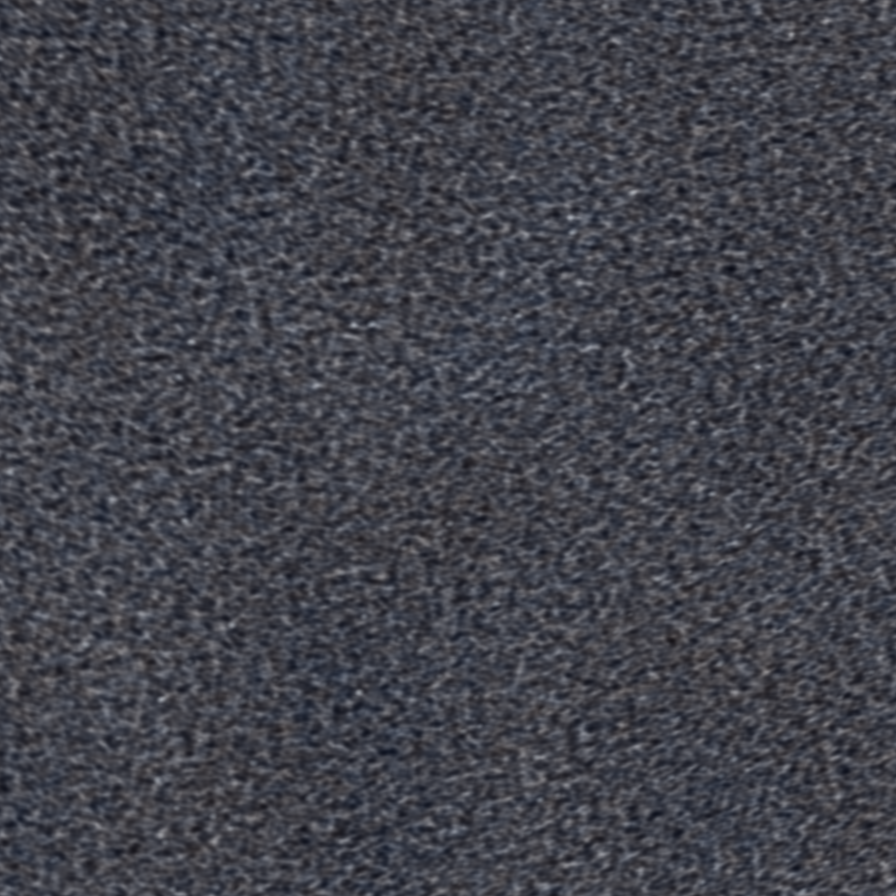
Write a three.js fragment shader that draws this texture.

```glsl
// Draws fine dark blue-grey asphalt with slanted grains and sparse pale specks.
varying vec2 vUv;

const vec3 BASE_COLOR = vec3(0.259, 0.264, 0.297);
const vec3 WARM_SHIFT = vec3(0.034, 0.004, -0.03);
const vec3 SPECK_COLOR = vec3(0.95, 1.0, 1.0);
const vec2 GRAIN_FREQ = vec2(70.0, 96.0);    // grains across and up
const float GRAIN_CONTRAST = 0.285;
const float GRAIN_SKEW = 0.3;                // lifts the highlights
const float FINE_WEIGHT = 0.8;
const float CLUMP_WEIGHT = 0.22;
const float PATCH_CONTRAST = 0.04;
const float SPECK_FREQ = 54.0;
const float SPECK_SHARE = 0.07;
const float SPECK_GAIN = 0.22;

vec2 hash2(vec2 p) {
  vec3 q = fract(p.xyx * vec3(0.1031, 0.1030, 0.0973));
  q += dot(q, q.yzx + 33.33);
  return fract((q.xx + q.yz) * q.zy);
}

float cornerSlope(vec2 cell, vec2 corner, vec2 f) {
  return dot(hash2(cell + corner) * 2.0 - 1.0, f - corner);
}

float gradientNoise(vec2 p) {
  vec2 cell = floor(p);
  vec2 f = fract(p);
  vec2 w = f * f * (3.0 - 2.0 * f);
  float low = mix(cornerSlope(cell, vec2(0.0, 0.0), f),
                  cornerSlope(cell, vec2(1.0, 0.0), f), w.x);
  float high = mix(cornerSlope(cell, vec2(0.0, 1.0), f),
                   cornerSlope(cell, vec2(1.0, 1.0), f), w.x);
  return mix(low, high, w.y);
}

// Bends the grain direction: level at upper left, rising to the lower right.
vec2 slantedGround(vec2 uv) {
  float rise = 0.16 * uv.x + 0.14 * uv.x * uv.x - 0.2 * uv.x * uv.y;
  return vec2(uv.x + 0.15 * uv.y, uv.y - rise) + 3.0;
}

// Three sizes of grain; the turned octaves hide the lattice.
float grainHeight(vec2 p) {
  vec2 turned = mat2(0.94, 0.34, -0.34, 0.94) * p;
  return gradientNoise(p * GRAIN_FREQ)
    + FINE_WEIGHT * gradientNoise(turned * GRAIN_FREQ * 1.6 + 17.3)
    + CLUMP_WEIGHT * gradientNoise(turned * GRAIN_FREQ * 0.47 + 41.7);
}

// One soft pale chip in a few of the cells.
float speckMask(vec2 p) {
  vec2 g = p * SPECK_FREQ;
  vec2 cell = floor(g);
  vec2 pick = hash2(cell + 71.0);
  vec2 center = 0.42 + 0.16 * hash2(cell + 133.0);
  float radius = mix(0.22, 0.37, pick.y);
  float chip = 1.0 - smoothstep(0.0, radius, length((fract(g) - center) * vec2(0.9, 1.1)));
  return chip * step(pick.x, SPECK_SHARE) * mix(0.35, 1.0, pick.y);
}

void main() {
  vec2 ground = slantedGround(vUv);

  // Grain relief and broad uneven patches
  float grain = grainHeight(ground);
  float patches = gradientNoise(vUv * 4.0 + 9.0) + 0.5 * gradientNoise(vUv * 11.0 + 5.0);
  float tone = GRAIN_CONTRAST * (grain + GRAIN_SKEW * (grain * grain - 0.05));
  tone += PATCH_CONTRAST * patches;

  // Warm and cool stones
  float warmth = gradientNoise(ground * GRAIN_FREQ * 0.6 + 83.0)
    + 0.5 * gradientNoise(vUv * 6.0 + 29.0);

  vec3 color = BASE_COLOR + tone * vec3(1.0, 1.0, 0.98) + WARM_SHIFT * warmth;
  color += SPECK_COLOR * SPECK_GAIN * speckMask(ground);
  gl_FragColor = vec4(clamp(color, 0.0, 1.0), 1.0);
}
```
